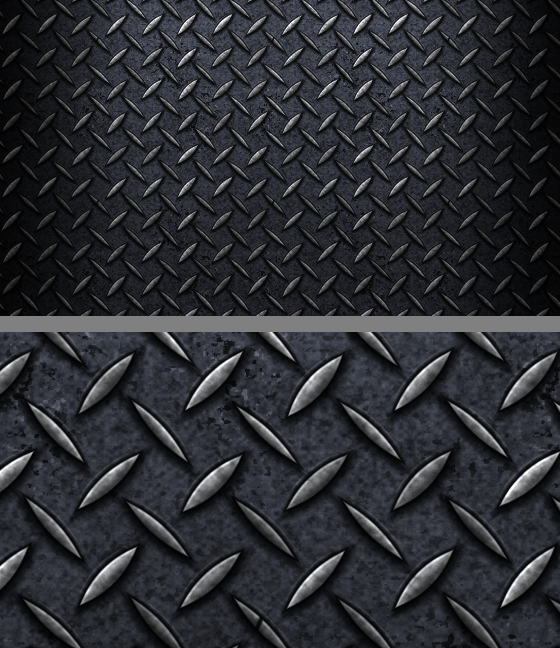
Top: the whole. Bottom: its middle third, enlarged.
This texture is drawn by a Shadertoy shader. Its source:

```glsl
const float TILE = 5.0; // wear repeats every five cells

float hash(vec2 p) {
    return fract(sin(dot(p, vec2(127.1, 311.7))) * 43758.5453);
}

// Value noise that wraps at the given period
float noise(vec2 p, float period) {
    vec2 i = floor(p), f = fract(p);
    f = f * f * (3.0 - 2.0 * f);
    vec2 a = mod(i, period), b = mod(i + 1.0, period);
    return mix(mix(hash(a), hash(vec2(b.x, a.y)), f.x),
               mix(hash(vec2(a.x, b.y)), hash(b), f.x), f.y);
}

float fbm(vec2 g, float frequency) {
    float sum = 0.0, weight = 0.5;
    for (int i = 0; i < 4; i++) {
        sum += weight * noise(g * frequency, TILE * frequency);
        frequency *= 2.0;
        weight *= 0.5;
    }
    return sum / 0.9375;
}

// Raised lens-shaped stud; slant is +1 for rising, -1 for falling
vec3 addStud(vec3 color, vec2 g, float slant, float halfWidth, float shine, float light) {
    vec2 id = round(g);
    vec2 key = mod(id, TILE) + 9.0 + 4.0 * slant;
    vec2 d = (g - id) / vec2(9.0, 9.7);
    d += 0.006 * (vec2(hash(key), hash(key + 3.7)) - 0.5);

    // Small turn of each stud about its diagonal
    float angle = 0.7854 * slant + 0.12 * (hash(key + 6.4) - 0.5);
    vec2 axis = vec2(cos(angle), sin(angle));
    float along = dot(d, axis);
    float across = dot(d, vec2(-axis.y, axis.x));
    float width = halfWidth * (0.88 + 0.24 * hash(key + 8.1));
    float profile = width * (1.0 - pow(along / 0.043, 2.0));
    float dist = abs(across) - profile;
    float px = 1.0 / iResolution.y;

    // Soft shadow below, dark seam, and a faint lit lip above
    float shadow = 1.0 - smoothstep(-0.001, 0.012, abs(across + 0.004) - profile);
    color *= 1.0 - 0.78 * shadow;
    color *= 1.0 - 0.75 * (1.0 - smoothstep(0.001, 0.0045, dist));
    float lip = 1.0 - smoothstep(0.0, 0.0018, abs(dist - 0.0055));
    lip *= step(0.0, across) * (1.0 - smoothstep(0.02, 0.043, abs(along)));
    color += 0.12 * light * lip;

    // Brushed face with a bright upper rim
    float side = smoothstep(-0.8, 0.6, across / width);
    float grain = fbm(g + 0.5, 16.0);
    float face = mix(0.26, 0.64, side) * (0.5 + 0.95 * grain);
    face += 0.3 * (1.0 - smoothstep(0.0, 0.0025, abs(dist + 0.0015))) * side;
    face *= shine * (0.8 + 0.4 * hash(key + 5.3));

    // A few studs carry a nick
    float worn = step(0.92, hash(key + 1.9));
    float nick = 1.0 - smoothstep(0.001, 0.004, abs(along + 0.006 + 0.4 * across));
    face *= 1.0 - 0.85 * worn * nick;

    vec3 metal = vec3(0.98, 0.99, 1.01) * face * (0.2 + 0.8 * light);
    return mix(color, metal, 1.0 - smoothstep(-px, px, dist));
}

void mainImage(out vec4 fragColor, in vec2 fragCoord) {
    vec2 uv = fragCoord / iResolution.xy;
    vec2 g = fragCoord / iResolution.y * vec2(9.0, 9.7) - vec2(0.333, 0.944);

    // Overhead light with dark sides
    float sides = 1.0 - smoothstep(0.22, 0.52, abs(uv.x - 0.5));
    float light = 0.1 + 0.9 * sides * mix(0.45, 1.0, smoothstep(0.0, 0.95, uv.y));

    // Stained, gritty plate
    float stain = fbm(g, 2.0);
    float grit = fbm(g, 24.0);
    vec3 color = vec3(0.275, 0.292, 0.338) * light;
    color *= 0.68 + 0.35 * stain + 0.9 * (grit - 0.45);

    // Small pits and pale scuffs gather in the stained patches
    float patches = smoothstep(0.48, 0.7, fbm(g + 1.7, 1.0));
    float pits = smoothstep(0.6, 0.7, fbm(g + 0.6, 15.0));
    float scuffs = smoothstep(0.64, 0.76, fbm(g + 2.3, 18.0));
    color *= 1.0 - pits * (0.3 + 0.4 * patches);
    color += 0.12 * light * scuffs * (0.4 + patches);

    // Two interleaved sets of studs
    color = addStud(color, g, 1.0, 0.0088, 1.12, light);
    color = addStud(color, g - 0.5, -1.0, 0.0058, 0.85, light);

    fragColor = vec4(clamp(color, 0.0, 1.0), 1.0);
}
```
